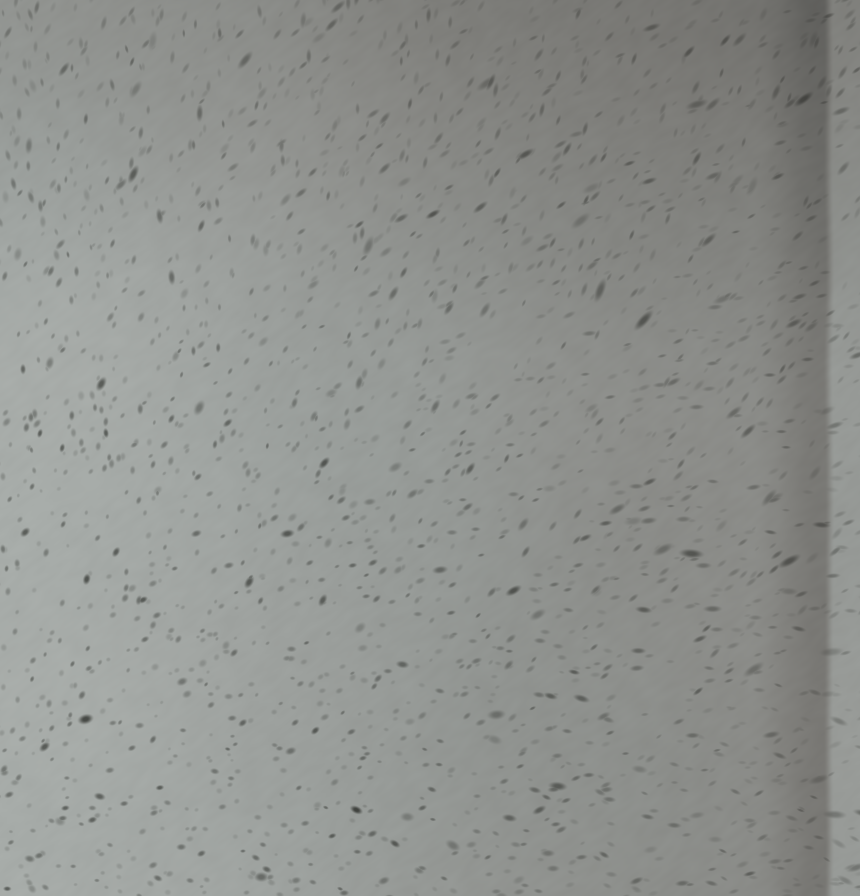
Give the GLSL for this texture, as a Shadertoy shader.

```glsl
// Pale speckled panel under uneven light, with a shaded fold and a lighter strip at right.
// Smooth gradients give the light; jittered grids scatter soft dark flecks that
// stretch outward from the lower left, as if smeared by a slight zoom.

const vec3 SHADE_TINT = vec3(1.005, 1.0, 0.968);
const vec3 LIGHT_TINT = vec3(0.978, 1.006, 0.988);
const vec2 SMEAR_CENTER = vec2(-0.08, 0.06);
const float FOLD_X = 0.964;

vec2 hash2(vec2 p, float seed) {
    vec3 q = fract(vec3(p.xyx) * vec3(0.1031, 0.1030, 0.0973) + seed * 0.137);
    q += dot(q, q.yzx + 33.33);
    return fract((q.xx + q.yz) * q.zy);
}

float gradientDot(vec2 cell, vec2 offset, float seed) {
    float angle = 6.2832 * hash2(cell, seed).x;
    return dot(vec2(cos(angle), sin(angle)), offset);
}

// Gradient noise, roughly -0.7 to 0.7
float gradientNoise(vec2 p, float seed) {
    vec2 i = floor(p), f = fract(p);
    vec2 u = f * f * f * (f * (f * 6.0 - 15.0) + 10.0);
    vec2 e = vec2(1.0, 0.0);
    float low = mix(gradientDot(i, f, seed), gradientDot(i + e, f - e, seed), u.x);
    float high = mix(gradientDot(i + e.yx, f - e.yx, seed),
                     gradientDot(i + 1.0, f - 1.0, seed), u.x);
    return mix(low, high, u.y);
}

vec2 rotate(vec2 v, float angle) {
    float c = cos(angle), s = sin(angle);
    return vec2(c * v.x + s * v.y, c * v.y - s * v.x);
}

// Darkness of one layer of flecks; radius and result are in canvas heights and 0..1
float flecks(vec2 p, float cells, float radius, float share, float depth, float seed) {
    vec2 home = floor(p * cells);
    float ink = 0.0;
    for (int y = -1; y <= 1; y++) {
        for (int x = -1; x <= 1; x++) {
            vec2 cell = home + vec2(x, y);
            vec2 place = hash2(cell, seed);
            vec2 kind = hash2(cell, seed + 3.0);
            vec2 form = hash2(cell, seed + 7.0);
            vec2 center = (cell + place) / cells;

            float cluster = gradientNoise(center * 9.0, seed + 11.0);
            float present = step(kind.x, share * (1.0 + 1.1 * cluster));

            vec2 outward = center - SMEAR_CENTER;
            float reach = smoothstep(0.3, 1.1, length(outward));
            float angle = atan(outward.y, outward.x) + (form.x - 0.5) * 1.1;
            float stretch = 1.1 + form.y * 0.5 + reach * 0.9;
            vec2 local = rotate(p - center, angle);
            float size = radius * mix(0.65, 1.2, kind.y);
            float d = length(local / vec2(stretch, mix(1.0, 0.85, reach)));
            float body = 1.0 - smoothstep(size * 0.25, size * 1.35, d);
            float strength = mix(0.25, 1.0, form.y * form.y) * mix(1.0, 0.65, reach);
            ink = max(ink, present * body * strength * depth);
        }
    }
    return ink;
}

// Broad light: bright at left, dim at top and right, with the fold and strip
float panelLight(vec2 uv) {
    float light = mix(0.672, 0.545, smoothstep(-0.05, 0.9, uv.x));
    light -= 0.095 * smoothstep(0.55, 1.06, uv.y);
    float shadow = smoothstep(0.87, 0.955, uv.x);
    float strip = smoothstep(FOLD_X - 0.006, FOLD_X + 0.006, uv.x);
    light -= 0.075 * shadow;
    return light + strip * mix(0.135, 0.12, uv.y);
}

void mainImage(out vec4 fragColor, in vec2 fragCoord) {
    vec2 uv = fragCoord / iResolution.xy;
    vec2 p = fragCoord / iResolution.y;

    // Light with a slightly wavering fold
    float waver = gradientNoise(vec2(p.y * 7.0, 0.5), 2.0) * 0.003;
    float light = panelLight(uv + vec2(waver, 0.0));

    // Soft mottling and fine streaks along the smear
    vec2 streak = rotate(p, 0.65) * vec2(45.0, 130.0);
    light += 0.012 * gradientNoise(p * 5.0, 5.0);
    light += 0.010 * gradientNoise(p * 34.0, 6.0);
    light += 0.012 * gradientNoise(streak, 8.0);

    vec3 color = light * mix(SHADE_TINT, LIGHT_TINT, smoothstep(0.44, 0.66, light));
    color.r += 0.006 * gradientNoise(p * 3.0, 9.0);

    // Fine, medium and bold flecks
    float ink = flecks(p, 62.0, 0.0027, 0.48, 0.36, 21.0);
    ink = max(ink, flecks(p, 38.0, 0.0034, 0.34, 0.48, 47.0));
    ink = max(ink, flecks(p, 17.0, 0.0044, 0.24, 0.62, 83.0));
    color *= 1.0 - ink * vec3(0.98, 0.97, 1.0);

    fragColor = vec4(color, 1.0);
}
```
